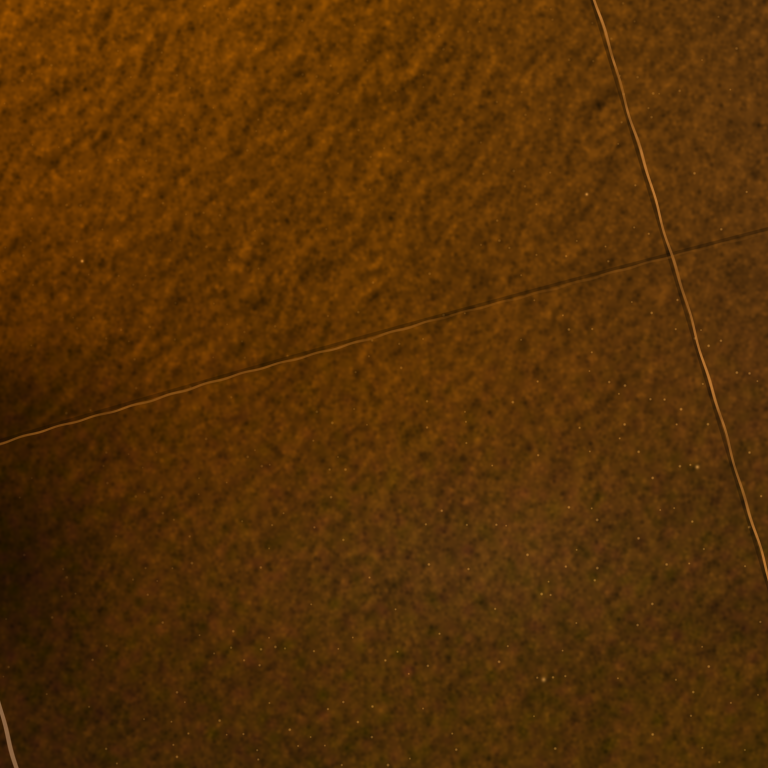
Reproduce this texture procedurally as a Shadertoy shader.

```glsl
vec3 hash3(vec2 cell) {
    vec3 q = fract(cell.xyx * vec3(0.1031, 0.1030, 0.0973));
    q += dot(q, q.yxz + 33.33);
    return fract((q.xxy + q.yzz) * q.zyx);
}

// Signed cellular noise: one soft bump of random height per cell
float bumps(vec2 p) {
    vec2 cell = floor(p);
    float sum = 0.0;
    for (int j = -1; j <= 1; j++) {
        for (int i = -1; i <= 1; i++) {
            vec2 id = cell + vec2(i, j);
            vec3 h = hash3(id + 71.0);
            vec2 d = p - id - h.xy;
            float k = max(0.0, 1.0 - dot(d, d));
            sum += (2.0 * h.z - 1.0) * k * k * k;
        }
    }
    return sum;
}

// Sparse bright points, one candidate per cell
float flecks(vec2 p, float scale, float chance, float pixel) {
    vec2 q = p * scale;
    vec3 h = hash3(floor(q) + 19.0);
    float d = length(fract(q) - 0.2 - 0.6 * h.xy) / scale;
    float radius = 0.0008 + 0.0008 * h.x;
    return step(h.z, chance) * (1.0 - smoothstep(radius - pixel, radius + pixel, d));
}

vec2 rotate(vec2 p, float angle) {
    float c = cos(angle), s = sin(angle);
    return vec2(c * p.x + s * p.y, c * p.y - s * p.x);
}

vec2 warp(vec2 p, float amount) {
    return p + amount * vec2(sin(p.y * 31.0 + 2.0 * sin(p.x * 17.0)),
                             sin(p.x * 27.0 + 2.0 * sin(p.y * 19.0)));
}

// Slanted, flaky stone relief
float stoneHeight(vec2 p) {
    vec2 q = rotate(warp(p, 0.006), 0.95);
    return 0.9 * bumps(q * vec2(17.0, 38.0)) + 0.55 * bumps(q * vec2(42.0, 80.0) + 7.0);
}

// x: signed distance to the line, y: position along the segment
vec2 lineCoords(vec2 p, vec2 a, vec2 b) {
    vec2 dir = b - a;
    float len = length(dir);
    dir /= len;
    vec2 r = p - a;
    return vec2(dir.x * r.y - dir.y * r.x, dot(r, dir) / len);
}

float stroke(float d, float halfWidth, float pixel) {
    return 1.0 - smoothstep(halfWidth - 0.7 * pixel, halfWidth + 0.9 * pixel, abs(d));
}

float glow(vec2 p, vec2 center, vec2 radius) {
    vec2 d = (p - center) / radius;
    return exp(-dot(d, d));
}

vec3 threeWay(vec3 a, vec3 b, vec3 c, float t) {
    return t < 0.5 ? mix(a, b, 2.0 * t) : mix(b, c, 2.0 * t - 1.0);
}

// Broad warm light, from the amber top left to the dim lower edge
vec3 lightField(vec2 p) {
    vec3 low = threeWay(vec3(0.22, 0.12, 0.02), vec3(0.29, 0.175, 0.03), vec3(0.27, 0.165, 0.025), p.x);
    vec3 middle = threeWay(vec3(0.31, 0.155, 0.003), vec3(0.355, 0.195, 0.015), vec3(0.33, 0.19, 0.05), p.x);
    vec3 high = threeWay(vec3(0.47, 0.25, 0.008), vec3(0.40, 0.22, 0.01), vec3(0.36, 0.21, 0.05), p.x);
    vec3 color = threeWay(low, middle, high, p.y);
    color *= 1.0 - 0.5 * glow(p, vec2(-0.03, 0.27), vec2(0.15, 0.16));
    color *= 1.0 - 0.35 * glow(p, vec2(-0.02, 0.47), vec2(0.14, 0.06));
    color += vec3(0.015, 0.018, 0.028) * glow(p, vec2(0.60, 0.27), vec2(0.28, 0.13));
    return color;
}

void mainImage(out vec4 fragColor, in vec2 fragCoord) {
    vec2 p = fragCoord / iResolution.xy;
    float pixel = 1.0 / iResolution.y;
    float wobble = 0.0007 * (sin(p.y * 83.0) + sin(p.x * 131.0 + 1.0));

    // Joints between the slabs
    vec2 steep = lineCoords(p, vec2(0.775, 1.0), vec2(1.0, 0.251));
    vec2 cross = lineCoords(p, vec2(0.0, 0.422), vec2(1.0, 0.698));
    vec2 corner = lineCoords(p, vec2(0.0, 0.082), vec2(0.021, 0.0));
    cross.x -= 0.018 * cross.y * (1.0 - cross.y);
    float rightSlab = smoothstep(-0.004, 0.004, steep.x);

    // Stone surface
    vec3 color = lightField(p);
    float rough = mix(0.45, 1.0, smoothstep(0.2, 0.75, p.y + 0.35 * (0.5 - p.x)));
    rough *= 1.0 - 0.5 * rightSlab;
    float relief = stoneHeight(p) - stoneHeight(p + vec2(-0.004, 0.006));
    float grain = bumps(warp(p, 0.003) * vec2(105.0, 92.0));
    float fine = bumps(p * 190.0 + 13.0);
    float cloud = bumps(p * 9.0 + 4.0);
    color *= 1.0 + 0.24 * rough * relief + 0.17 * grain + 0.14 * fine + 0.06 * cloud;
    color += vec3(0.022, -0.002, 0.012) * bumps(p * 64.0 + 31.0) * smoothstep(0.75, 0.2, p.y);

    // Pale mineral flecks, denser low and to the right
    float fleckArea = 0.25 + 0.75 * smoothstep(0.1, 0.8, p.x + 0.4 - p.y);
    color += vec3(0.26, 0.20, 0.11) * fleckArea * flecks(p, 55.0, 0.13, pixel);
    float glint = glow(p, vec2(0.908, 0.392), vec2(0.0025)) + glow(p, vec2(0.764, 0.747), vec2(0.002))
                + glow(p, vec2(0.107, 0.660), vec2(0.002)) + glow(p, vec2(0.708, 0.115), vec2(0.003));
    color += vec3(0.40, 0.30, 0.18) * glint;

    // Shadowed groove sides, then their lit edges
    color *= 1.0 - 0.28 * stroke(steep.x + 0.004, 0.002, pixel);
    color *= 1.0 - 0.22 * stroke(cross.x - 0.004, 0.002, pixel);
    float shine = 0.72 + 0.25 * sin(steep.y * 19.0 - 4.5) + 0.2 * bumps(vec2(steep.y * 55.0, 3.0));
    color = mix(color, vec3(0.72, 0.46, 0.20), clamp(shine, 0.2, 1.0) * stroke(steep.x + wobble, 0.0015, pixel));
    float fade = mix(0.65, 0.26, smoothstep(0.55, 0.58, p.x)) * (1.0 - 0.5 * rightSlab);
    fade *= 1.0 + 0.4 * bumps(vec2(cross.y * 40.0, 8.0));
    color = mix(color, vec3(0.56, 0.34, 0.11), fade * stroke(cross.x + wobble, 0.0013, pixel));
    color = mix(color, vec3(0.60, 0.44, 0.30), 0.85 * stroke(corner.x + wobble, 0.0025, pixel));

    fragColor = vec4(clamp(color, 0.0, 1.0), 1.0);
}
```
